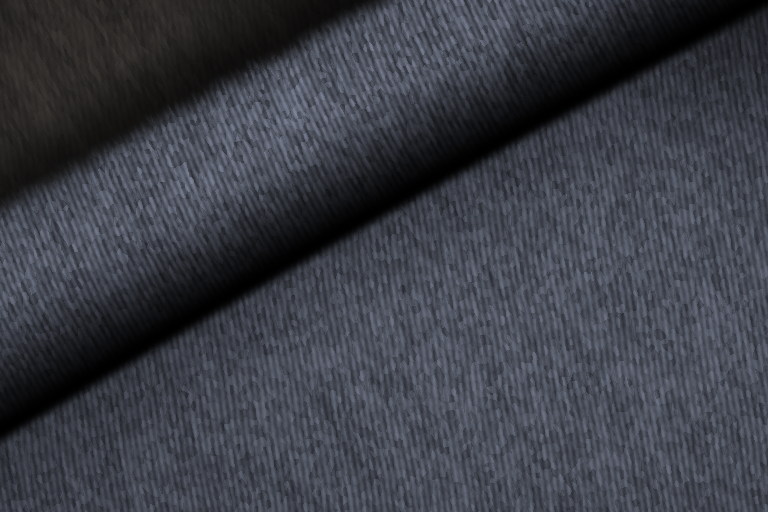
Reproduce this texture procedurally as a Shadertoy shader.

```glsl
const float TAU = 6.2831853;
const float RIB_FREQ = 80.0;        // twill ribs per canvas height
const float FLAT_LEAN = 0.16;       // rib lean from vertical, radians
const float ROLL_LEAN = 0.42;
const float WARP_LEAN = 0.51;       // streaks run square to the fold
const float RIB_DEPTH = 0.15;
const float FLECK_DEPTH = 0.34;
const float STREAK_DEPTH = 0.17;
const vec3 DENIM_TINT = vec3(0.93, 0.985, 1.13);
const vec3 BACK_TINT = vec3(1.06, 1.0, 0.95);

float hash(vec2 cell) {
    vec3 q = fract(cell.xyx * vec3(0.1031, 0.1030, 0.0973));
    q += dot(q, q.yzx + 33.33);
    return fract((q.x + q.y) * q.z);
}

// Cellular noise: x = distance to nearest seed, y = random value of its cell
vec2 cellular(vec2 p) {
    vec2 base = floor(p);
    vec2 nearest = vec2(9.0, 0.0);
    for (int j = -1; j <= 1; j++) {
        for (int i = -1; i <= 1; i++) {
            vec2 cell = base + vec2(i, j);
            vec2 seed = cell + vec2(hash(cell), hash(cell + 71.7));
            float d = distance(p, seed);
            if (d < nearest.x) nearest = vec2(d, hash(cell + 19.3));
        }
    }
    return nearest;
}

// x runs across threads leaning to the left at their top, y along them
vec2 threadAxes(vec2 p, float lean) {
    float c = cos(lean), s = sin(lean);
    return vec2(c * p.x + s * p.y, c * p.y - s * p.x);
}

float softWaves(vec2 p) {
    float sum = 0.0, gain = 0.5;
    for (int i = 0; i < 4; i++) {
        sum += gain * sin(p.x + 1.7 * sin(p.y + float(i))) * cos(0.8 * p.y + 0.6 * p.x);
        p = mat2(1.5, 1.1, -1.1, 1.5) * p + 2.3;
        gain *= 0.6;
    }
    return sum;
}

// Uneven yarn: long pale and dark slubs, centred on zero
float slubs(vec2 p) {
    vec2 w = threadAxes(p, WARP_LEAN);
    float broad = cellular(w * vec2(44.0, 7.0)).y - 0.5;
    float fine = cellular(w * vec2(105.0, 17.0) + 40.0).y - 0.5;
    return 0.45 * broad + 0.75 * fine + 0.3 * softWaves(w * vec2(25.0, 6.0));
}

// Twill ribs broken up by flecks, centred on zero
float twill(vec2 p, float lean) {
    vec2 t = threadAxes(p, lean) * RIB_FREQ;
    float wobble = 0.1 * sin(t.y * 0.31) + 0.12 * sin(t.y * 0.13 + t.x * 0.2);
    float resolved = smoothstep(2.0, 4.0, iResolution.y / RIB_FREQ);
    float rib = sin(TAU * (t.x + wobble)) * resolved;
    vec2 fleck = cellular(t * vec2(1.5, 0.85));
    return RIB_DEPTH * rib + FLECK_DEPTH * (fleck.y - 0.5) + 0.14 * (0.45 - fleck.x);
}

float creaseHeight(float x) {
    return 0.155 + 0.567 * x + 0.013 * sin(2.1 * x);
}

float rollTop(float x) {
    return 0.605 + 0.55 * x;
}

void mainImage(out vec4 fragColor, in vec2 fragCoord) {
    vec2 p = fragCoord / iResolution.y;
    float pixel = 1.0 / iResolution.y;
    float crease = creaseHeight(p.x);
    float above = p.y - crease;
    float across = above / (rollTop(p.x) - crease);   // 0 at fold, 1 at roll top
    float streak = slubs(p);

    // Flat cloth, brightest right of centre and shaded under the roll
    float below = -above;
    vec2 fromLight = (p - vec2(1.02, 0.36)) / vec2(1.0, 0.62);
    float flatLight = 0.225 + 0.105 * exp(-dot(fromLight, fromLight));
    flatLight *= mix(0.80, 1.0, smoothstep(0.0, 0.24, below));
    flatLight *= smoothstep(-0.006, 0.032, below);
    flatLight *= 1.0 - 0.3 * smoothstep(1.15, 1.5, p.x) * smoothstep(0.5, 1.0, p.y);
    float flatDetail = twill(p, FLAT_LEAN) + STREAK_DEPTH * streak;

    // Rolled cloth, rounded by a slow ramp out of the fold
    float rollLight = mix(0.015, 0.355, smoothstep(-0.02, 0.60, across));
    rollLight *= 1.0 - 0.16 * smoothstep(0.72, 1.0, across);
    rollLight *= 1.0 - 0.18 * smoothstep(0.75, 1.5, p.x);
    rollLight *= 1.0 - 0.10 * smoothstep(0.35, 0.0, p.x);
    vec2 bend = p + vec2(0.012 * sin(3.0 * across), 0.0);
    float rollDetail = 1.15 * twill(bend, ROLL_LEAN) + STREAK_DEPTH * streak;

    // Dim cloth behind, darkest beside the roll
    float behind = p.y - rollTop(p.x);
    float backLight = mix(0.065, 0.165, smoothstep(0.0, 0.16, behind));
    backLight *= 1.0 - 0.35 * smoothstep(0.2, 0.72, p.x);
    float backDetail = 0.35 * flatDetail + 0.22 * streak + 0.10 * softWaves(p * 17.0);

    // Join the three layers, with threads fraying the roll's upper edge
    vec3 flatCloth = DENIM_TINT * flatLight * (1.0 + flatDetail);
    vec3 rollCloth = DENIM_TINT * rollLight * (1.0 + rollDetail);
    vec3 backCloth = BACK_TINT * backLight * (1.0 + backDetail);
    float edge = smoothstep(-0.045, 0.014, behind + 0.016 * streak);
    vec3 color = mix(rollCloth, backCloth, edge);
    color = mix(flatCloth, color, smoothstep(-pixel, pixel, above));

    // Deep shadow in the fold
    float fold = (above - 0.006) / 0.021;
    color *= 1.0 - 0.92 * exp(-fold * fold);
    fragColor = vec4(clamp(color, 0.0, 1.0), 1.0);
}
```
